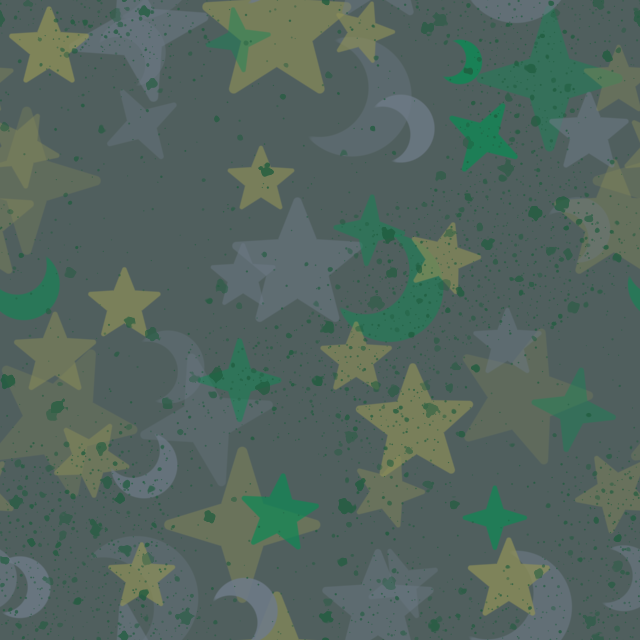
This pattern is drawn by a WebGL 2 fragment shader. Its source:

```glsl
#version 300 es
precision highp float;
// Seamless night pattern: translucent stars, sparkles and crescents under green paint spatter.
uniform vec2 u_resolution;
out vec4 fragColor;

const float PI = 3.14159265;
const vec3 NIGHT = vec3(0.314, 0.372, 0.368);
const vec3 SILVER = vec3(0.43, 0.48, 0.53);
const vec3 OLIVE = vec3(0.56, 0.565, 0.345);
const vec3 GREEN = vec3(0.06, 0.53, 0.33);
const vec3 SPATTER = vec3(0.12, 0.36, 0.24);

// Integer hash of a lattice cell and a seed, giving three values in 0..1.
vec3 hash3(vec2 cell, float seed) {
    uvec3 v = uvec3(cell, seed) * 1664525u + 1013904223u;
    v.x += v.y * v.z; v.y += v.z * v.x; v.z += v.x * v.y;
    v ^= v >> 16u;
    v.x += v.y * v.z; v.y += v.z * v.x; v.z += v.x * v.y;
    return vec3(v >> 8u) / 16777216.0;
}

// Value noise that wraps after one canvas.
float wrapNoise(vec2 uv, float period, float seed) {
    vec2 p = uv * period, i = floor(p), f = p - i;
    f = f * f * (3.0 - 2.0 * f);
    vec2 lo = mod(i, period), hi = mod(i + 1.0, period);
    float bottom = mix(hash3(lo, seed).x, hash3(vec2(hi.x, lo.y), seed).x, f.x);
    float top = mix(hash3(vec2(lo.x, hi.y), seed).x, hash3(hi, seed).x, f.x);
    return mix(bottom, top, f.y);
}

vec2 rotate(vec2 p, float angle) {
    float c = cos(angle), s = sin(angle);
    return vec2(c * p.x + s * p.y, c * p.y - s * p.x);
}

// Unit star with rounded tips; the first one points up.
float starDistance(vec2 p, float points, float innerRadius, float rounding) {
    float halfSector = PI / points;
    float angle = abs(mod(atan(p.x, p.y) + halfSector, 2.0 * halfSector) - halfSector);
    vec2 tip = vec2(1.0 - rounding, 0.0);
    vec2 edge = innerRadius * vec2(cos(halfSector), sin(halfSector)) - tip;
    vec2 q = length(p) * vec2(cos(angle), sin(angle)) - tip;
    float along = clamp(dot(q, edge) / dot(edge, edge), 0.0, 1.0);
    float side = sign(q.y * -edge.x + q.x * edge.y);
    return side * length(q - edge * along) - rounding;
}

// Unit crescent, full towards +x, with softened horns.
float crescentDistance(vec2 p) {
    float disc = length(p) - 1.0;
    float bite = 0.82 - length(p + vec2(0.56, 0.0));
    float blend = max(0.1 - abs(disc - bite), 0.0);
    return max(disc, bite) + blend * blend * 2.5;
}

float shapeDistance(vec2 p, float kind, float turn, float tilt) {
    if (kind < 0.28) return 0.85 * crescentDistance(rotate(p / 0.85, mix(-1.25, 0.8, turn)));
    vec2 q = rotate(p, tilt < 0.5 ? 0.0 : (turn - 0.5) * 1.1);
    return kind < 0.56 ? starDistance(q, 4.0, 0.31, 0.065) : starDistance(q, 5.0, 0.41, 0.06);
}

float coverage(float d, float softness) {
    float width = max(softness, 0.8 / u_resolution.y);
    return 1.0 - smoothstep(-width, width, d);
}

// One jittered grid of shapes laid over the colour below.
vec3 addShapes(vec3 below, vec2 uv, float grid, vec2 radii, vec2 opacities, float seed) {
    vec2 home = floor(uv * grid);
    for (int k = 0; k < 9; k++) {
        vec2 place = home + vec2(k % 3, k / 3) - 1.0;
        vec2 cell = mod(place, grid);
        vec3 spot = hash3(cell, seed), look = hash3(cell, seed + 1.0);
        vec2 center = (place + 0.5 + 0.75 * (spot.xy - 0.5)) / grid;
        float radius = mix(radii.x, radii.y, sqrt(spot.z));
        // Low-discrepancy picks keep kinds and colours evenly shared.
        float kind = fract(dot(cell, vec2(0.37, 0.71)) + 0.3 * look.x);
        float hue = fract(dot(cell, vec2(0.62, 0.29)) + 0.3 * look.y);
        vec3 tint = hue < 0.42 ? SILVER : hue < 0.76 ? OLIVE : GREEN;
        float opacity = mix(opacities.x, opacities.y, look.z);
        float d = radius * shapeDistance((uv - center) / radius, kind, look.x, look.y);
        below = mix(below, tint, opacity * coverage(d, 0.0015));
    }
    return below;
}

// Mask of paint drops, gathered where the wrapping noise is high.
float spatterMask(vec2 uv, float grid, vec2 radii, float wobble, float seed) {
    vec2 home = floor(uv * grid);
    float mask = 0.0;
    for (int k = 0; k < 9; k++) {
        vec2 place = home + vec2(k % 3, k / 3) - 1.0;
        vec3 drop = hash3(mod(place, grid), seed), more = hash3(mod(place, grid), seed + 1.0);
        vec2 center = (place + drop.xy) / grid;
        float density = 0.08 + 0.72 * smoothstep(0.35, 0.8, wrapNoise(center, 5.0, 40.0));
        float radius = mix(radii.x, radii.y, drop.z * drop.z);
        float d = length(uv - center) - radius * (1.0 + wobble);
        float shown = step(more.x, density) * mix(0.4, 0.8, more.y);
        mask = max(mask, shown * coverage(d, 0.001));
    }
    return mask;
}

void main() {
    vec2 uv = gl_FragCoord.xy / u_resolution;
    vec3 color = addShapes(NIGHT, uv, 4.0, vec2(0.085, 0.122), vec2(0.22, 0.7), 3.0);
    color = addShapes(color, uv, 6.0, vec2(0.038, 0.068), vec2(0.3, 0.9), 11.0);

    float wobble = 0.9 * (wrapNoise(uv, 160.0, 50.0) - 0.5);
    float drops = spatterMask(uv, 22.0, vec2(0.003, 0.0115), wobble, 21.0);
    drops = max(drops, spatterMask(uv, 45.0, vec2(0.0012, 0.0042), wobble, 25.0));
    drops = max(drops, spatterMask(uv, 80.0, vec2(0.0007, 0.0018), 0.0, 29.0));
    fragColor = vec4(mix(color, SPATTER, drops), 1.0);
}
```
